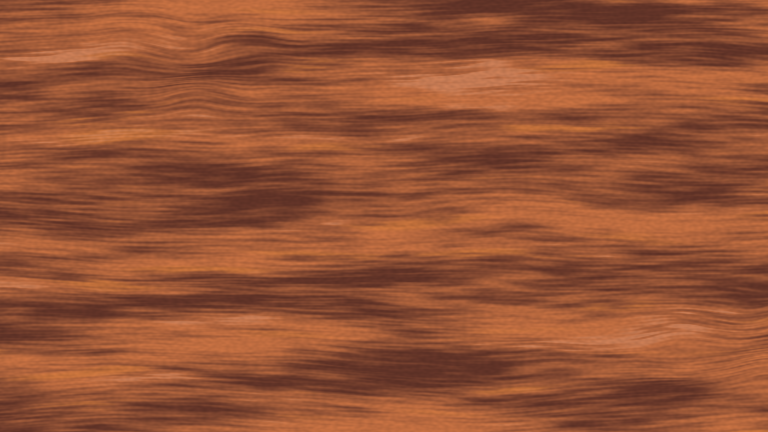
This texture is drawn by a Shadertoy shader. Its source:

```glsl
// Polished reddish-brown wood with dark, wavy horizontal grain.

vec2 gradientAt(vec2 cell) {
    vec3 h = fract(cell.xyx * vec3(0.1031, 0.1030, 0.0973));
    h += dot(h, h.yzx + 33.33);
    float angle = 6.2832 * fract((h.x + h.y) * h.z);
    return vec2(cos(angle), sin(angle));
}

// Gradient noise, roughly -0.7 to 0.7
float noise(vec2 p) {
    vec2 cell = floor(p), f = p - cell;
    vec2 u = f * f * f * (f * (f * 6.0 - 15.0) + 10.0);
    vec2 e = vec2(0.0, 1.0);
    float a = dot(gradientAt(cell), f);
    float b = dot(gradientAt(cell + e.yx), f - e.yx);
    float c = dot(gradientAt(cell + e.xy), f - e.xy);
    float d = dot(gradientAt(cell + e.yy), f - e.yy);
    return mix(mix(a, b, u.x), mix(c, d, u.x), u.y);
}

// Bends the grain gently, and a little more in a few figured patches
vec2 bendGrain(vec2 p) {
    float figure = smoothstep(0.2, 0.5, noise(p * vec2(1.3, 2.4) + 41.0));
    p.y += 0.05 * noise(p * vec2(1.1, 1.8) + 7.0);
    p.y += 0.012 * noise(p * vec2(3.2, 6.0) + 19.0);
    p.y += 0.05 * figure * noise(p * vec2(4.5, 8.0) + 63.0);
    return p;
}

// Long streaks, each octave finer and thinner than the last
float streaks(vec2 p) {
    float sum = 0.0, weight = 1.0;
    vec2 frequency = vec2(1.2, 9.0);
    for (int i = 0; i < 5; i++) {
        sum += weight * noise(p * frequency + 17.3 * float(i + 1));
        frequency *= vec2(1.65, 1.95);
        weight *= 0.73;
    }
    return sum;
}

void mainImage(out vec4 fragColor, in vec2 fragCoord) {
    vec2 uv = fragCoord / iResolution.y;
    vec2 p = bendGrain(uv + vec2(3.0, 5.0));

    // Overall tone, with hairline fibres that survive in the dark and pale ends
    float grain = streaks(p);
    float fibre = noise(p * vec2(11.0, 150.0) + 91.0);
    float tone = smoothstep(-0.69, 0.69, grain + 0.32 * fibre);
    tone += 0.11 * fibre;

    vec3 darkGrain = vec3(0.375, 0.197, 0.152);
    vec3 midWood = vec3(0.57, 0.32, 0.208);
    vec3 paleWood = vec3(0.75, 0.425, 0.25);
    vec3 color = mix(darkGrain, midWood, clamp(tone * 2.0, 0.0, 1.0));
    color = mix(color, paleWood, clamp(tone * 2.0 - 1.0, 0.0, 1.1));

    // Golden threads and rare dusty highlights on the pale wood
    float gold = smoothstep(0.15, 0.45, noise(p * vec2(2.6, 30.0) + 29.0));
    color += vec3(0.03, 0.025, -0.015) * gold * smoothstep(0.4, 0.9, tone);
    float dust = smoothstep(0.15, 0.4, noise(p * vec2(1.6, 11.0) + 53.0) + 0.2 * fibre);
    color = mix(color, vec3(0.78, 0.50, 0.36), 0.7 * dust * smoothstep(0.78, 0.98, tone));

    // Tiny pores
    color *= 1.0 + 0.09 * noise(uv * vec2(75.0, 150.0) + 11.0);
    fragColor = vec4(color, 1.0);
}
```
